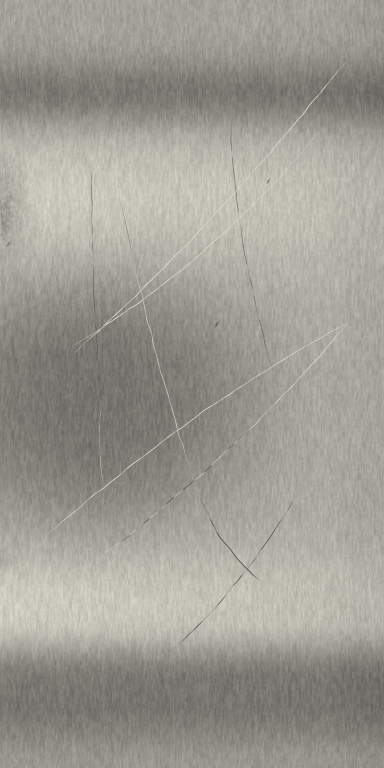
This texture is drawn by a Shadertoy shader. Its source:

```glsl
// Brushed steel sheet with soft dark reflections, vertical grain and scratches.
// Tone is summed from bands and glows, grain is stretched value noise, and
// each scratch is the distance to a quadratic curve walked in short segments.
#define BASE_TONE 0.675
#define BAND_DEPTH 0.215
#define GLOW_GAIN 0.125
#define GRAIN_GAIN 0.15
#define STREAK_GAIN 0.015
#define SCRATCH_WIDTH 0.001
#define WOBBLE 0.004
#define CURVE_STEPS 14
#define STEEL_TINT vec3(1.0, 0.99, 0.935)

float hash(vec2 p) {
    vec3 q = fract(vec3(p.xyx) * 0.1031);
    q += dot(q, q.yzx + 33.33);
    return fract((q.x + q.y) * q.z);
}

float noise(vec2 p) {
    vec2 i = floor(p), f = fract(p);
    f = f * f * (3.0 - 2.0 * f);
    return mix(mix(hash(i), hash(i + vec2(1, 0)), f.x),
               mix(hash(i + vec2(0, 1)), hash(i + vec2(1, 1)), f.x), f.y);
}

float bell(float x, float center, float spread) {
    float d = (x - center) / spread;
    return exp(-0.5 * d * d);
}

// Broad reflections; x spans 0..1 and y spans 0..2
float reflections(vec2 p) {
    float sideFade = mix(1.1, 0.5, p.x);
    float tone = BASE_TONE - 0.03 * smoothstep(1.8, 1.95, p.y);
    tone += GLOW_GAIN * sideFade * (bell(p.y, 1.48, 0.14) + bell(p.y, 0.43, 0.1));
    tone -= BAND_DEPTH * bell(p.y, 1.757, 0.068);
    float lowBand = 1.0 - smoothstep(0.23, 0.38, p.y);
    tone -= BAND_DEPTH * lowBand * mix(0.35, 1.0, smoothstep(0.0, 0.17, p.y));
    float r = length((p - vec2(0.24, 0.96)) / vec2(0.43, 0.33));
    tone -= BAND_DEPTH * exp(-r * r * r);
    return tone - 0.03 * smoothstep(0.8, 1.0, p.x);
}

// Fine vertical brushing made of short strokes
float grain(vec2 p) {
    float fine = noise(p * vec2(290.0, 62.0)) - 0.5;
    float strokes = noise(p * vec2(210.0, 38.0) + 37.0) - 0.5;
    float dust = noise(p * vec2(256.0, 170.0) + 71.0) - 0.5;
    float streak = noise(p * vec2(90.0, 5.0) + 11.0) - 0.5;
    return GRAIN_GAIN * (0.45 * fine + 0.3 * strokes + 0.3 * dust) + STREAK_GAIN * streak;
}

// Coverage in x, position along the curve in y
vec2 scratch(vec2 p, vec2 a, vec2 b, vec2 c, float px) {
    float best = 9.0, along = 0.0;
    vec2 from = a;
    for (int i = 1; i <= CURVE_STEPS; i++) {
        float t = float(i) / float(CURVE_STEPS);
        vec2 to = mix(mix(a, b, t), mix(b, c, t), t);
        vec2 e = to - from;
        float h = clamp(dot(p - from, e) / dot(e, e), 0.0, 1.0);
        float d = length(p - from - e * h);
        if (d < best) {
            best = d;
            along = t - (1.0 - h) / float(CURVE_STEPS);
        }
        from = to;
    }
    float cover = 1.0 - smoothstep(max(0.0, SCRATCH_WIDTH - 0.5 * px), SCRATCH_WIDTH + 0.6 * px, best);
    float taper = smoothstep(0.0, 0.08, along) * (1.0 - smoothstep(0.9, 1.0, along));
    return vec2(cover * mix(0.35, 1.0, taper), along);
}

float speck(vec2 p, vec2 center, float radius, float px) {
    vec2 d = p - center;
    d.x -= 0.5 * d.y;
    return 1.0 - smoothstep(-px, px, length(d * vec2(1.5, 0.7)) - radius);
}

void mainImage(out vec4 fragColor, in vec2 fragCoord) {
    float px = 1.0 / iResolution.x;
    vec2 p = fragCoord / iResolution.xy * vec2(1.0, 2.0);
    float tone = reflections(p) + grain(p);

    // Worn patches on the left edge
    float mottling = noise(p * 170.0) * 0.6 + noise(p * 60.0) * 0.4;
    vec2 patchPos = (p - vec2(0.0, 1.46)) / vec2(0.065, 0.11);
    float patchMask = exp(-dot(patchPos, patchPos));
    patchMask += 0.7 * exp(-length((p - vec2(0.0, 0.533)) / vec2(0.014, 0.016)));
    tone -= patchMask * (0.08 + 0.2 * mottling);

    // Broken, slightly wandering scratch lines
    vec2 q = p + WOBBLE * (vec2(noise(p * 30.0), noise(p * 30.0 + 50.0)) - 0.5);
    float broken = smoothstep(0.3, 0.65, noise(p * 50.0 + 7.0));
    float wear = mix(0.3, 1.0, broken);
    float shine = mix(0.65, 1.0, smoothstep(0.2, 0.6, noise(p * 70.0 + 23.0)));

    // Long bright arcs
    float light = 0.85 * scratch(q, vec2(0.898, 1.839), vec2(0.573, 1.422), vec2(0.195, 1.083), px).x;
    vec2 innerArc = scratch(q, vec2(0.839, 1.667), vec2(0.578, 1.339), vec2(0.195, 1.102), px);
    light = max(light, innerArc.x * mix(0.5, 0.85, smoothstep(0.2, 0.5, innerArc.y)));
    light = max(light, 0.85 * scratch(q, vec2(0.906, 1.159), vec2(0.534, 0.964), vec2(0.122, 0.607), px).x);
    vec2 lowerArc = scratch(q, vec2(0.906, 1.159), vec2(0.635, 0.832), vec2(0.253, 0.542), px);
    float worn = smoothstep(0.15, 0.6, lowerArc.y);
    light = max(light, lowerArc.x * mix(0.85, 0.6 * (1.0 - broken), worn));
    vec2 slant = scratch(q, vec2(0.318, 1.466), vec2(0.383, 1.115), vec2(0.521, 0.698), px);
    light = max(light, 0.7 * slant.x * smoothstep(0.1, 0.35, slant.y) * (1.0 - 0.7 * smoothstep(0.75, 0.95, slant.y)));
    light = max(light, 0.5 * wear * scratch(q, vec2(0.263, 0.958), vec2(0.255, 0.854), vec2(0.268, 0.75), px).x);
    light = max(light, 0.25 * scratch(q, vec2(0.943, 1.01), vec2(0.92, 0.97), vec2(0.898, 0.906), px).x);
    light *= shine;

    // Dark gouges
    float dark = 0.65 * lowerArc.x * worn * broken;
    dark = max(dark, 0.35 * slant.x * (1.0 - smoothstep(0.1, 0.3, slant.y)));
    vec2 hook = scratch(q, vec2(0.521, 0.711), vec2(0.565, 0.581), vec2(0.677, 0.49), px);
    dark = max(dark, 0.85 * hook.x * mix(wear, 1.0, smoothstep(0.3, 0.6, hook.y)));
    vec2 sweep = scratch(q, vec2(0.786, 0.737), vec2(0.661, 0.505), vec2(0.456, 0.312), px);
    dark = max(dark, 0.8 * wear * sweep.x * smoothstep(-0.2, 0.4, sweep.y));
    dark = max(dark, 0.5 * wear * scratch(q, vec2(0.602, 1.674), vec2(0.604, 1.414), vec2(0.716, 1.01), px).x);
    dark = max(dark, 0.45 * wear * scratch(q, vec2(0.24, 1.583), vec2(0.237, 1.271), vec2(0.258, 1.036), px).x);
    dark = max(dark, 0.35 * wear * scratch(q, vec2(0.258, 1.036), vec2(0.266, 0.91), vec2(0.258, 0.77), px).x);
    dark = max(dark, 0.6 * speck(q, vec2(0.565, 1.157), 0.005, px));
    dark = max(dark, 0.5 * speck(q, vec2(0.7, 1.528), 0.004, px));
    dark = max(dark, 0.5 * speck(q, vec2(0.021, 1.364), 0.004, px));

    tone = mix(tone, 0.3, dark);
    tone = mix(tone, 0.86, light);
    fragColor = vec4(clamp(tone * STEEL_TINT, 0.0, 1.0), 1.0);
}
```
